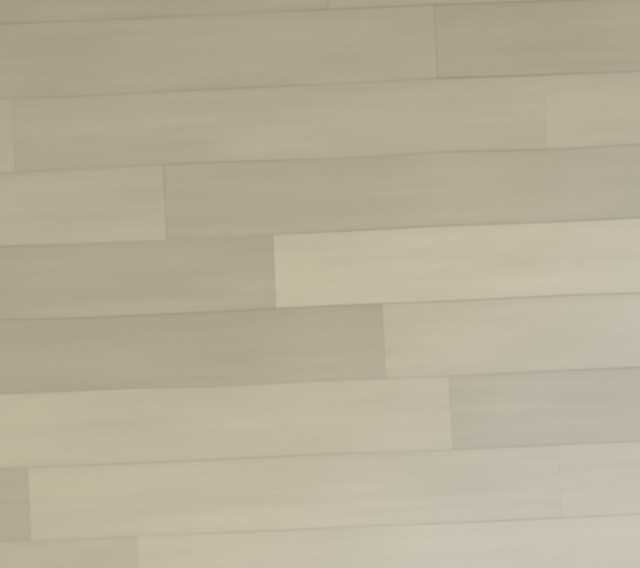
Reproduce this texture procedurally as a Shadertoy shader.

```glsl
// Pale wooden floor: long boards in slightly tilted rows with staggered end joints.
// Each row blends its board tones and stretched-noise grain; rows are then joined
// by thin uneven seams and lit from the lower right. Lengths are in canvas heights.

const float TILT = 0.044;          // slope of the rows
const float ROW_HEIGHT = 0.1304;
const float FIRST_SEAM = 0.044;    // seam height at the left edge
const float BOARD_LENGTH = 0.937;
const float FIRST_JOINT = 0.056;
const float STAGGER = -0.187;      // joint shift from row to row
const float MID_SHIFT = 0.074;     // extra shift of the middle rows
const float EDGE_SOFT = 0.0028;
const float SEAM_WIDTH = 0.0024;
const float SEAM_DARK = 0.062;
const float JOINT_DARK = 0.045;
const float GRAIN = 0.024;
const float CLOUDS = 0.026;
const float SHADE = 0.655;         // tone at the upper left
const vec2 LIGHT_SLOPE = vec2(0.03, 0.10);
const vec3 WARM_WOOD = vec3(1.0, 0.942, 0.818);
const vec3 COOL_WOOD = vec3(1.0, 0.972, 0.905);

// Tone offsets of the left, middle and right board, rows from bottom to top
const vec3 BOARD_TONE[9] = vec3[9](
    vec3(-0.032, 0.010, 0.010), vec3(-0.045, 0.008, 0.000),
    vec3(0.010, -0.022, 0.000), vec3(-0.034, 0.014, 0.000),
    vec3(-0.020, 0.046, 0.000), vec3(0.018, -0.009, 0.000),
    vec3(0.016, 0.006, 0.014), vec3(-0.002, -0.024, 0.000),
    vec3(-0.010, -0.010, 0.000));

float hash(vec2 p) {
    return fract(sin(dot(p, vec2(127.1, 311.7))) * 43758.5453);
}

float noise(vec2 p) {
    vec2 i = floor(p), f = fract(p);
    f = f * f * (3.0 - 2.0 * f);
    return mix(mix(hash(i), hash(i + vec2(1, 0)), f.x),
               mix(hash(i + vec2(0, 1)), hash(i + vec2(1, 1)), f.x), f.y);
}

// Soft line profile: 1 on the line, fading to 0
float line(float d, float width) {
    return exp(-d * d / (width * width));
}

// Tone of one row of boards at floor position q, with grain and end joints
float boardRow(float row, vec2 q, float soft) {
    float bump = MID_SHIFT * step(1.5, row) * step(row, 4.5);
    float joint = mod(FIRST_JOINT + STAGGER * row + bump, BOARD_LENGTH);
    float along = q.x - joint + 0.0012 * (noise(q * 60.0) - 0.5);

    vec3 tones = BOARD_TONE[int(clamp(row + 1.0, 0.0, 8.0))];
    float tone = mix(tones.x, tones.y, smoothstep(-soft, soft, along));
    tone = mix(tone, tones.z, smoothstep(-soft, soft, along - BOARD_LENGTH));

    // Grain stretched along the board, shifted for each board
    float board = floor(along / BOARD_LENGTH);
    vec2 g = q + 7.0 * vec2(hash(vec2(row, board)), hash(vec2(board, row + 5.0)));
    g.y += 0.012 * noise(g * vec2(5.0, 9.0));
    float streaks = 0.6 * noise(g * vec2(5.0, 75.0)) + 0.4 * noise(g * vec2(14.0, 150.0));
    tone += GRAIN * (streaks - 0.5);
    tone += CLOUDS * (noise(g * vec2(6.0, 20.0)) - 0.5);

    // End joint, of uneven strength
    float nearest = along - BOARD_LENGTH * round(along / BOARD_LENGTH);
    float strength = mix(0.3, 1.0, hash(vec2(row, 3.7))) * (0.5 + 0.5 * noise(q * 35.0));
    return tone - JOINT_DARK * strength * line(nearest, max(SEAM_WIDTH, 0.5 * soft));
}

void mainImage(out vec4 fragColor, in vec2 fragCoord) {
    vec2 p = fragCoord / iResolution.y;
    float soft = max(EDGE_SOFT, 1.0 / iResolution.y);

    // Floor frame, with slightly wavering seams
    vec2 q = vec2(p.x + TILT * p.y, p.y - TILT * p.x - FIRST_SEAM);
    float across = q.y + 0.004 * (noise(vec2(q.x * 5.0, floor(q.y / ROW_HEIGHT + 0.5))) - 0.5);
    float seam = round(across / ROW_HEIGHT);
    float toSeam = across - seam * ROW_HEIGHT;

    // Rows below and above the nearest seam
    float tone = mix(boardRow(seam - 1.0, q, soft), boardRow(seam, q, soft),
                     smoothstep(-soft, soft, toSeam));

    // Dark seam, broken on the left, with a faint wide shadow
    float wear = noise(vec2(q.x * 4.5, seam * 3.1 + 0.5));
    float strength = mix(0.12, 0.75, wear) + 0.25 * smoothstep(0.2, 1.0, p.x);
    tone -= SEAM_DARK * strength * line(toSeam, max(SEAM_WIDTH, 0.5 * soft));
    tone -= 0.012 * strength * line(toSeam, 0.009);

    // Light falls from the lower right, cooler there
    tone += SHADE + dot(LIGHT_SLOPE, vec2(p.x, 1.0 - p.y));
    tone += 0.006 * (noise(p * 95.0) - 0.5);
    float coolness = smoothstep(0.9, 2.1, p.x + 1.0 - p.y);
    fragColor = vec4(tone * mix(WARM_WOOD, COOL_WOOD, coolness), 1.0);
}
```
